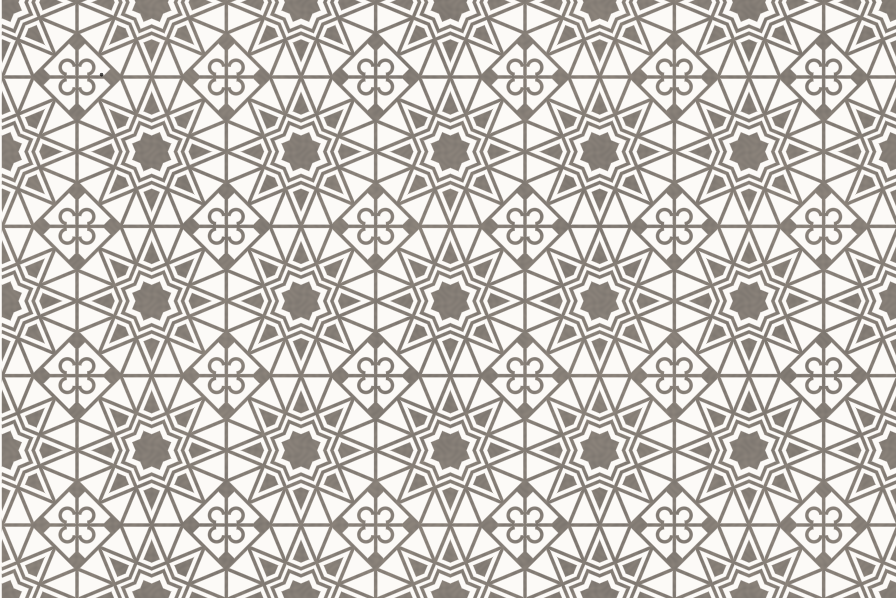
Write a WebGL 1 fragment shader that draws this pattern.

```glsl
precision highp float;
// Eightfold star lattice in taupe on warm white: rosettes in octagons, with
// quatrefoil diamonds at the tile corners. Each tile is folded to one sector
// and inked with line and star distances; layered sines vary the ink a little.

uniform vec2 u_resolution;

#define TILES_ACROSS 6.0
#define TILE_OFFSET vec2(0.0156)
#define HALF_LINE 0.023
#define STAR_SOLID 0.200
#define STAR_INNER_RING 0.295
#define STAR_OUTER_RING 0.382
#define PETAL_GAP 0.052
#define SOFTNESS 0.75
#define PAPER vec3(0.99, 0.98, 0.97)
#define INK_LIGHT vec3(0.545, 0.513, 0.480)
#define INK_DARK vec3(0.480, 0.455, 0.430)

const vec2 SECTOR = vec2(0.38268, 0.92388); // sin and cos of 22.5 degrees

float line(float d) {
  return abs(d) - HALF_LINE;
}

// Mirrors a point into the wedge from 0 to 22.5 degrees.
vec2 foldEightfold(vec2 p) {
  p = abs(p);
  if (p.y > p.x) p = p.yx;
  vec2 n = vec2(-SECTOR.x, SECTOR.y);
  return p - 2.0 * max(dot(p, n), 0.0) * n;
}

// Star rings, petals and spokes inside the octagon; negative means ink.
float rosette(vec2 p) {
  vec2 w = foldEightfold(p);
  float star = dot(w, vec2(SECTOR.y, -SECTOR.x));
  float petal = SECTOR.x * (1.0 - w.x) - SECTOR.y * w.y;
  float spoke = SECTOR.x * w.x - SECTOR.y * w.y;

  float d = min(star - STAR_SOLID, line(star - STAR_INNER_RING));
  d = min(d, line(star - STAR_OUTER_RING));

  // Petal outline, solid petal core, and spoke to the octagon vertex
  float outside = STAR_OUTER_RING - star;
  d = min(d, max(line(petal), outside));
  float inset = HALF_LINE + PETAL_GAP;
  d = min(d, max(inset - petal, STAR_OUTER_RING + inset - star));
  d = min(d, max(line(spoke), max(petal, outside)));
  return min(d, line(1.0 - w.x));
}

// Diamond with solid tips, a cross and a quatrefoil; c starts at its centre.
float diamond(vec2 c) {
  vec2 q = vec2(c.x + c.y, abs(c.x - c.y)) * 0.70711;
  float tips = 0.24 - q.y;
  float cross = line(min(c.x, c.y));
  float lobes = length(c - 0.13) - 0.095;
  float core = max(c.x, c.y) - 0.16;
  float foil = line(min(lobes, core));
  float border = line(q.x - 0.41421);
  return min(min(tips, cross), min(foil, border));
}

// Faint mottling of the ink, from 0 to 1.
float mottling(vec2 g) {
  float fine = sin(g.x * 71.0 + 2.0 * sin(g.y * 43.0))
             * sin(g.y * 67.0 + 2.0 * sin(g.x * 37.0));
  float broad = sin(g.x * 2.3 + 1.7) * sin(g.y * 2.9 + 0.6);
  return clamp(0.4 + 0.3 * fine + 0.2 * broad, 0.0, 1.0);
}

void main() {
  // Tile coordinates counted from the upper left, stars at whole numbers
  vec2 canvas = vec2(gl_FragCoord.x, u_resolution.y - gl_FragCoord.y);
  vec2 g = canvas / u_resolution.x * TILES_ACROSS;
  vec2 p = 2.0 * fract(g - TILE_OFFSET + 0.5) - 1.0;
  float pixel = 2.0 * TILES_ACROSS / u_resolution.x;

  vec2 corner = 1.0 - abs(p);
  bool inDiamond = corner.x + corner.y < 0.58579;
  float d = inDiamond ? diamond(corner) : rosette(p);
  float ink = 1.0 - smoothstep(-SOFTNESS * pixel, SOFTNESS * pixel, d);

  vec3 color = mix(PAPER, mix(INK_LIGHT, INK_DARK, mottling(g)), ink);

  // Bare strip at the left margin and one stray dark speck
  float bare = 1.0 - smoothstep(0.008, 0.008 + 0.5 * pixel, g.x);
  color = mix(color, PAPER, bare);
  float speck = length(g - vec2(0.68, 0.50)) - 0.009;
  color *= 1.0 - 0.7 * (1.0 - smoothstep(0.0, 0.5 * pixel, speck));

  gl_FragColor = vec4(color, 1.0);
}
```
